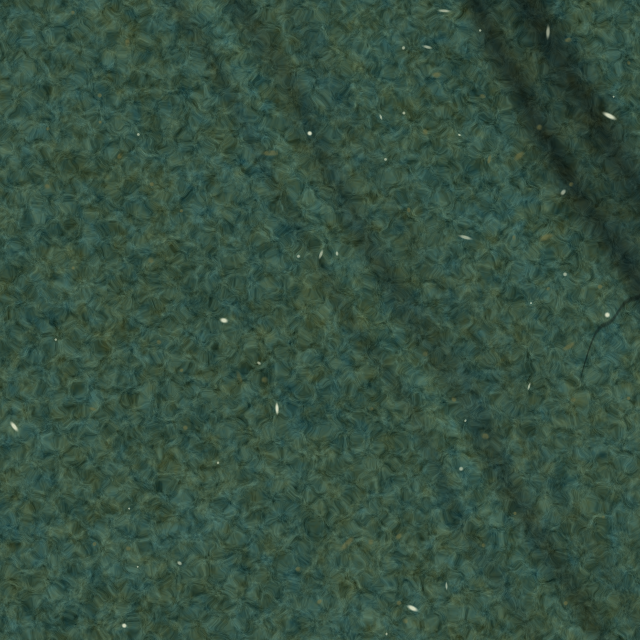
Give the GLSL for this texture, as a Shadertoy shader.

```glsl
// Dark green stone with fine mottled grain, slanting shadow bands and sparse bright flecks
#define BASE_COLOR vec3(0.220, 0.323, 0.262)
#define RUST_TINT vec3(0.045, 0.006, -0.040)
#define GOLD_COLOR vec3(0.46, 0.45, 0.28)
#define WHITE_COLOR vec3(0.85, 0.87, 0.76)
#define BAND_NORMAL vec2(0.872, 0.490)
#define GRAIN_SCALE 92.0
#define GRAIN_CONTRAST 0.25
#define CLOUD_CONTRAST 0.050
#define BAND_DEPTH 0.30

float hash(vec2 p) {
    return fract(sin(dot(p, vec2(127.1, 311.7))) * 43758.5453);
}

float noise(vec2 p) {
    vec2 cell = floor(p), f = fract(p);
    f = f * f * (3.0 - 2.0 * f);
    float low = mix(hash(cell), hash(cell + vec2(1, 0)), f.x);
    float high = mix(hash(cell + vec2(0, 1)), hash(cell + vec2(1, 1)), f.x);
    return mix(low, high, f.y);
}

// Fractal noise centred on zero; each octave is turned to hide the grid
float fbm(vec2 p) {
    float sum = 0.0, amp = 0.5;
    for (int i = 0; i < 4; i++) {
        sum += amp * (noise(p) - 0.5);
        p = mat2(1.54, 1.18, -1.18, 1.54) * p + 17.3;
        amp *= 0.72;
    }
    return sum;
}

float band(float s, float center, float width) {
    float d = (s - center) / width;
    return exp(-d * d);
}

// Dark bands across s, broken into fine streaks along t
float shadowBands(vec2 uv) {
    float s = dot(uv, BAND_NORMAL);
    float t = dot(uv, vec2(-BAND_NORMAL.y, BAND_NORMAL.x));
    s += 0.022 * (noise(vec2(t * 5.0, 3.0)) - 0.5) + 0.010 * fbm(uv * 24.0);
    float bands = 0.62 * band(s, 0.812, 0.022) + 0.38 * band(s, 0.725, 0.013)
                + 0.25 * band(s, 0.875, 0.018) + 1.05 * band(s, 1.135, 0.024)
                + 1.15 * band(s, 1.215, 0.030) + 0.45 * band(s, 1.175, 0.040);
    float streaks = noise(vec2(s * 75.0, t * 4.0)) - 0.5;
    float streakZone = smoothstep(0.62, 0.78, s);
    return bands * (0.75 + 0.5 * noise(vec2(s * 30.0, t * 9.0)))
         + 0.32 * streaks * streakZone - 0.16 * band(s, 0.768, 0.022);
}

// One randomly turned, tapered fleck in a share of the grid cells
float flecks(vec2 uv, float cells, float share, float size, float seed) {
    vec2 cell = floor(uv * cells);
    vec2 key = cell + seed;
    vec2 center = 0.25 + 0.5 * vec2(hash(key + 3.1), hash(key + 7.7));
    vec2 d = (fract(uv * cells) - center) / cells;
    float angle = 3.14159 * hash(key + 11.3);
    d = mat2(cos(angle), -sin(angle), sin(angle), cos(angle)) * d;
    float stretch = 1.0 + 3.0 * pow(hash(key + 19.9), 4.0);
    float r = length(d / vec2(stretch, 1.0)) / (size * (0.6 + 0.6 * hash(key + 23.0)));
    return step(hash(key), share) * (1.0 - smoothstep(0.35, 1.35, r));
}

// Thin wavering crack near the right edge
float crack(vec2 uv) {
    float path = 0.465 + 0.85 * (uv.x - 0.905) - 0.06 * exp(-(uv.x - 0.905) * 70.0);
    path += 0.018 * (noise(vec2(uv.x * 45.0, 2.0)) - 0.5);
    float line = 1.0 - smoothstep(0.001, 0.006, abs(uv.y - path));
    return line * smoothstep(0.900, 0.915, uv.x);
}

void mainImage(out vec4 fragColor, in vec2 fragCoord) {
    vec2 uv = fragCoord / iResolution.y;

    // Warped grain gives short curled fibres
    vec2 warp = vec2(noise(uv * 60.0), noise(uv * 60.0 + 41.0)) - 0.5;
    float grain = fbm(uv * GRAIN_SCALE + warp * 1.6);
    float pits = smoothstep(0.66, 0.92, noise(uv * 125.0 + warp * 2.0 + 70.0));
    float clouds = fbm(uv * 7.0 + 5.0);

    vec3 color = BASE_COLOR + vec3(0.85, 1.0, 0.90) * (GRAIN_CONTRAST * grain + CLOUD_CONTRAST * clouds);
    color -= 0.045 * pits * vec3(0.8, 1.0, 0.9);

    // Rusty and bluish patches
    float tint = 1.3 * fbm(uv * 48.0 + 90.0) + 0.5 * fbm(uv * 11.0 + 30.0);
    color += RUST_TINT * tint * 1.5;

    color *= 1.0 - BAND_DEPTH * shadowBands(uv);
    color *= 1.0 - 0.32 * crack(uv);

    // Many dull gold flecks, few bright ones
    float gold = flecks(uv, 23.0, 0.11, 0.0042, 5.0) * (0.5 + noise(uv * 190.0));
    color = mix(color, GOLD_COLOR, 0.55 * clamp(gold, 0.0, 1.0));
    color = mix(color, WHITE_COLOR, 0.60 * flecks(uv, 31.0, 0.018, 0.0028, 60.0));
    color = mix(color, WHITE_COLOR, 0.95 * flecks(uv, 13.0, 0.045, 0.0036, 131.0));

    fragColor = vec4(clamp(color, 0.0, 1.0), 1.0);
}
```
